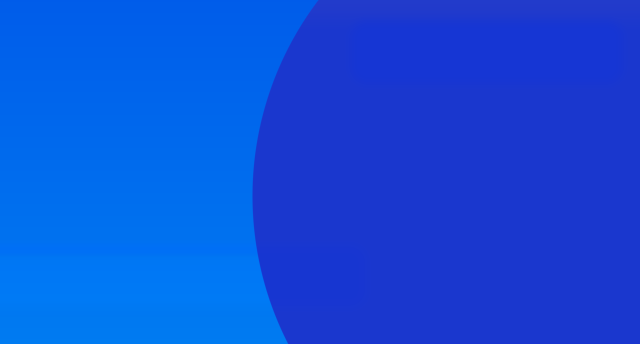
This background is drawn by a Shadertoy shader. Its source:

```glsl
// A large indigo disc over a vertical azure gradient, with faint soft bands.
#define DISC_CENTER vec2(1.676, 0.430)
#define DISC_RADIUS 0.942
#define SKY_TOP vec3(0.0, 0.362, 0.918)
#define SKY_BOTTOM vec3(0.0, 0.482, 0.945)
#define DISC_COLOR vec3(0.102, 0.216, 0.808)
#define DISC_TOP_COLOR vec3(0.135, 0.230, 0.795)
#define PATCH_COLOR vec3(0.080, 0.208, 0.838)

// Signed distance to a rounded box.
float roundedBox(vec2 p, vec2 center, vec2 halfSize, float radius) {
    vec2 q = abs(p - center) - halfSize + radius;
    return length(max(q, 0.0)) + min(max(q.x, q.y), 0.0) - radius;
}

// Soft coverage of a rounded box.
float softPatch(vec2 p, vec2 center, vec2 halfSize, float blur) {
    float d = roundedBox(p, center, halfSize, 0.05);
    return 1.0 - smoothstep(-blur, blur, d);
}

// Azure gradient with a dim band above a lighter one.
vec3 skyColor(vec2 p) {
    vec3 color = mix(SKY_BOTTOM, SKY_TOP, clamp(p.y, 0.0, 1.0));
    float dimBand = smoothstep(0.252, 0.268, p.y) * (1.0 - smoothstep(0.275, 0.310, p.y));
    float lightBand = smoothstep(0.08, 0.14, p.y) * (1.0 - smoothstep(0.245, 0.265, p.y));
    color += dimBand * vec3(0.0, -0.012, 0.025);
    color += lightBand * vec3(0.0, 0.012, 0.020);
    return color;
}

// Indigo fill with a paler top rim and two faint patches.
vec3 discColor(vec2 p) {
    vec3 color = mix(DISC_COLOR, DISC_TOP_COLOR, smoothstep(0.90, 1.0, p.y));
    float upperPatch = softPatch(p, vec2(1.415, 0.848), vec2(0.395, 0.090), 0.025);
    float lowerPatch = softPatch(p, vec2(0.885, 0.197), vec2(0.180, 0.090), 0.025);
    return mix(color, PATCH_COLOR, 0.75 * upperPatch + 0.45 * lowerPatch);
}

void mainImage(out vec4 fragColor, in vec2 fragCoord) {
    vec2 p = fragCoord / iResolution.y;
    float edgeWidth = 0.75 / iResolution.y;

    // Disc over sky, with a smoothed edge.
    float d = length(p - DISC_CENTER) - DISC_RADIUS;
    float disc = 1.0 - smoothstep(-edgeWidth, edgeWidth, d);
    fragColor = vec4(mix(skyColor(p), discColor(p), disc), 1.0);
}
```
